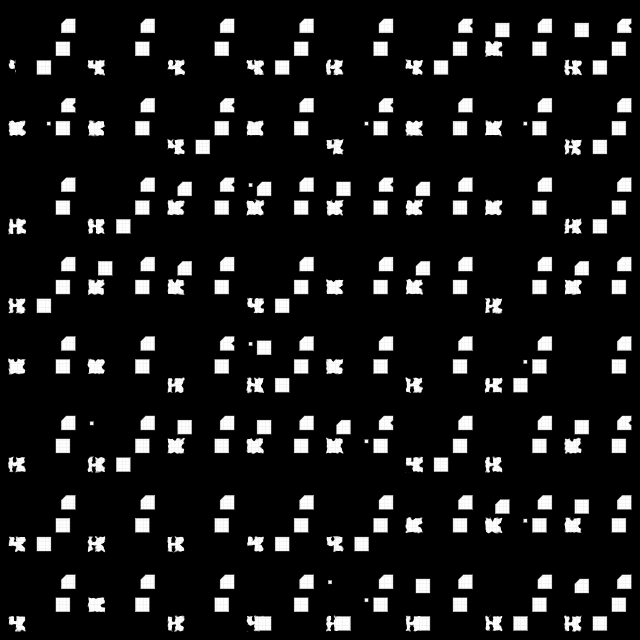
A WebGL 1 fragment shader for this pattern:

```glsl
precision highp float;
// Rows of white blocks on black, each cell with worn, randomly present fragments.

uniform vec2 u_resolution;

const vec3 GROUND = vec3(0.0);
const vec3 INK = vec3(1.0);
const float PITCH = 0.1241;          // cell size, in canvas widths
const float HALF_BLOCK = 0.089;      // the rest is in cell units, y downwards
const vec2 HALF_GLYPH = vec2(0.100, 0.089);
const float HALF_DOT = 0.022;
const float UPPER_Y = 0.325;
const float MIDDLE_Y = 0.614;
const float LOWER_Y = 0.850;
const float GLYPH_X = 0.215;
const float MIDDLE_CHANCE = 0.39;    // glyph on the middle line
const float EMPTY_CHANCE = 0.05;     // no glyph at all
const float WEAR = 0.022;
const float WEAR_SCALE = 24.0;
const float MESH_PITCH = 0.044;
const float MESH_SHADE = 0.05;
const float FAR = 1.0;

float hash(vec2 p) {
  vec3 q = fract(vec3(p.xyx) * 0.1031);
  q += dot(q, q.yzx + 33.33);
  return fract((q.x + q.y) * q.z);
}

// Independent random value for each cell and purpose
float draw(vec2 cell, float purpose) {
  return hash(cell + purpose * vec2(17.3, 41.7) + 5.0);
}

vec2 gradient(vec2 p) {
  float angle = 6.2832 * hash(p);
  return vec2(cos(angle), sin(angle));
}

float gradientNoise(vec2 p) {
  vec2 i = floor(p), f = fract(p);
  vec2 w = f * f * (3.0 - 2.0 * f);
  vec2 e = vec2(1.0, 0.0);
  float a = dot(gradient(i), f);
  float b = dot(gradient(i + e.xy), f - e.xy);
  float c = dot(gradient(i + e.yx), f - e.yx);
  float d = dot(gradient(i + e.xx), f - e.xx);
  return mix(mix(a, b, w.x), mix(c, d, w.x), w.y);
}

float box(vec2 p, vec2 halfSize) {
  vec2 d = abs(p) - halfSize;
  return length(max(d, 0.0)) + min(max(d.x, d.y), 0.0);
}

float block(vec2 p) { return box(p, vec2(HALF_BLOCK)); }

// Block that has lost its upper left corner
float chippedBlock(vec2 p) {
  return max(block(p), (-p.x - p.y - 0.115) * 0.707);
}

float wedge(vec2 p, float size) {
  return (abs(p.x) + abs(p.y) - size) * 0.707;
}

// Broken block: notched at the right, then bitten or slotted
float glyph(vec2 p, vec2 cell, bool lower) {
  float d = max(box(p, HALF_GLYPH), -wedge(p - vec2(0.11, 0.005), 0.05));
  if (lower) {
    float slit = box(p + vec2(0.025, 0.080), vec2(0.012, 0.045));
    float bite = box(p - vec2(-0.080, 0.065), vec2(0.065, 0.048));
    float slots = box(vec2(p.x + 0.030, abs(p.y) - 0.070), vec2(0.021, 0.050));
    d = max(d, -(draw(cell, 1.0) < 0.5 ? min(slit, bite) : slots));
    if (draw(cell, 2.0) < 0.08) d = max(d, p.x + 0.025);
  } else {
    d = max(d, -wedge(p + vec2(0.015, 0.095), 0.035));
  }
  return d + WEAR * gradientNoise(p * WEAR_SCALE + cell * 7.0 + 50.0);
}

float maybe(float d, float value, float chance) {
  return value < chance ? d : FAR;
}

float cellShape(vec2 p, vec2 cell) {
  float state = draw(cell, 3.0);
  bool middle = state < MIDDLE_CHANCE;
  bool lower = !middle && state < 1.0 - EMPTY_CHANCE;

  // Fixed pair
  vec2 upper = p - vec2(0.860, UPPER_Y);
  float nick = maybe(wedge(upper - vec2(0.09, 0.0), 0.035), draw(cell, 4.0), 0.25);
  float d = max(chippedBlock(upper), -nick);
  d = min(d, block(p - vec2(0.792, MIDDLE_Y)));

  // Varying glyph and its companion blocks
  vec2 glyphAt = vec2(GLYPH_X, middle ? MIDDLE_Y : LOWER_Y);
  if (middle || lower) d = min(d, glyph(p - glyphAt, cell, lower));
  vec2 top = p - vec2(0.325, 0.378);
  float topBlock = draw(cell, 5.0) < 0.35 ? chippedBlock(top) : block(top);
  d = min(d, maybe(topBlock, draw(cell, 6.0), middle ? 0.54 : 0.09));
  if (lower) {
    float side = draw(cell, 7.0);
    d = min(d, maybe(block(p - vec2(0.553, LOWER_Y)), side, 0.42));
    d = min(d, maybe(block(p - vec2(0.325, LOWER_Y)), 1.0 - side, 0.17));
  }

  // Stray dots
  vec2 dot2 = vec2(HALF_DOT);
  d = min(d, maybe(box(p - vec2(0.614, 0.556), dot2), draw(cell, 8.0), 0.11));
  d = min(d, maybe(box(p - vec2(0.155, 0.330), dot2), draw(cell, 9.0), 0.06));
  return min(d, maybe(box(p - vec2(0.155, 0.797), dot2), draw(cell, 10.0), 0.03));
}

void main() {
  vec2 uv = gl_FragCoord.xy / u_resolution;
  vec2 grid = vec2(uv.x, 1.0 - uv.y) / PITCH;
  float edge = 0.8 / (PITCH * min(u_resolution.x, u_resolution.y));
  float ink = 1.0 - smoothstep(-edge, edge, cellShape(fract(grid), floor(grid)));

  // Faint mesh inside the white
  vec2 mesh = abs(fract(grid / MESH_PITCH) - 0.5);
  float line = smoothstep(0.30, 0.48, max(mesh.x, mesh.y));
  gl_FragColor = vec4(mix(GROUND, INK * (1.0 - MESH_SHADE * line), ink), 1.0);
}
```
